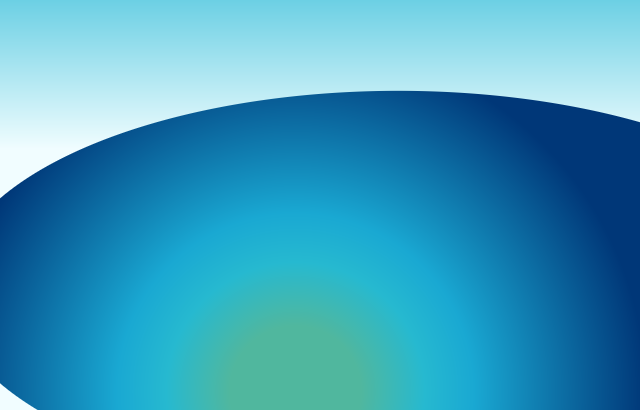
This background is drawn by a Shadertoy shader. Its source:

```glsl
// A wide deep-blue ellipse with a green-to-navy radial glow, under a pale sky.
// The sky is a vertical ramp; the ellipse is an approximate distance function
// filled by a chain of linear colour stops around the glow centre.

// Lengths are in canvas heights, origin at the lower left
const vec2 ELLIPSE_CENTER = vec2(0.9715, 0.2907);
const vec2 ELLIPSE_RADII  = vec2(1.0955, 0.4878);
const vec2 GLOW_CENTER    = vec2(0.7205, 0.045);

// Radii at which the glow reaches each colour
const float GREEN_RADIUS = 0.160;
const float CYAN_RADIUS  = 0.315;
const float BLUE_RADIUS  = 0.435;
const float NAVY_RADIUS  = 0.855;

const vec3 GREEN = vec3(0.315, 0.718, 0.620);
const vec3 CYAN  = vec3(0.150, 0.725, 0.815);
const vec3 BLUE  = vec3(0.100, 0.660, 0.825);
const vec3 NAVY  = vec3(0.000, 0.215, 0.470);

const float SKY_FADE_END = 0.634;
const vec3 SKY_TOP  = vec3(0.423, 0.815, 0.894);
const vec3 SKY_PALE = vec3(0.945, 0.993, 1.000);

// Linear ramp from 0 at a to 1 at b
float ramp(float a, float b, float x) {
    return clamp((x - a) / (b - a), 0.0, 1.0);
}

// First-order signed distance to an axis-aligned ellipse
float ellipseDistance(vec2 p, vec2 radii) {
    float k = length(p / radii);
    return k * (k - 1.0) / max(length(p / (radii * radii)), 1e-4);
}

vec3 skyColor(float height) {
    return mix(SKY_PALE, SKY_TOP, ramp(SKY_FADE_END, 1.0, height));
}

vec3 glowColor(float radius) {
    vec3 color = mix(GREEN, CYAN, ramp(GREEN_RADIUS, CYAN_RADIUS, radius));
    color = mix(color, BLUE, ramp(CYAN_RADIUS, BLUE_RADIUS, radius));
    return mix(color, NAVY, ramp(BLUE_RADIUS, NAVY_RADIUS, radius));
}

void mainImage(out vec4 fragColor, in vec2 fragCoord) {
    vec2 p = fragCoord / iResolution.y;
    float pixel = 1.0 / iResolution.y;

    // Antialiased ellipse over the sky
    float edge = ellipseDistance(p - ELLIPSE_CENTER, ELLIPSE_RADII);
    float coverage = clamp(0.5 - edge / pixel, 0.0, 1.0);
    vec3 color = mix(skyColor(p.y), glowColor(distance(p, GLOW_CENTER)), coverage);

    fragColor = vec4(color, 1.0);
}
```
